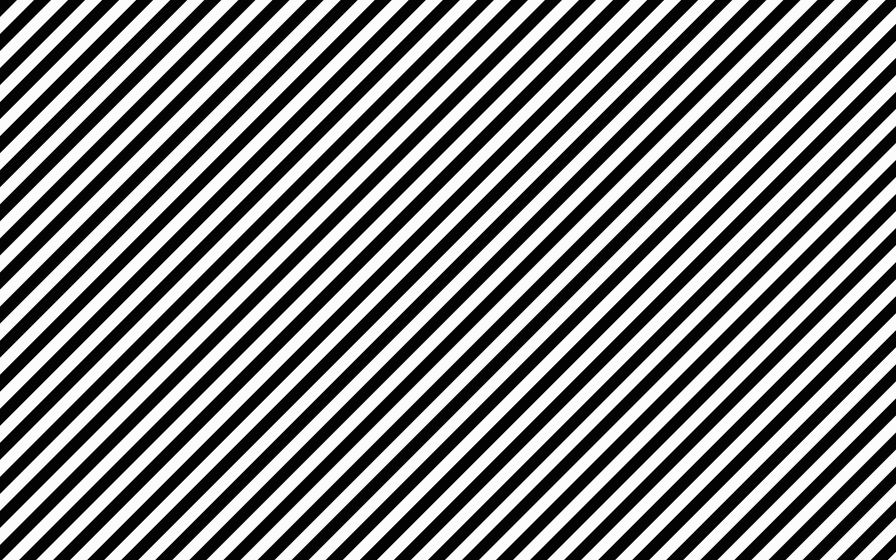
Write a WebGL 2 fragment shader that draws this pattern.

```glsl
#version 300 es
precision highp float;
// Even black and white diagonal stripes rising to the right at 45 degrees.

uniform vec2 u_resolution;
out vec4 fragColor;

// Signed distance to the nearest stripe edge, in periods; positive in white.
float stripeDistance(float phase) {
  return abs(fract(phase + 0.25) - 0.5) < 0.0 ? 0.0 : abs(fract(phase - 0.25) - 0.5) * -1.0 + 0.25;
}

void main() {
  // Canvas heights measured from the upper left corner
  vec2 p = vec2(gl_FragCoord.x, u_resolution.y - gl_FragCoord.y) / u_resolution.y;

  // 16.44 stripe pairs down the canvas, about 26.3 across
  float phase = (p.x + p.y) * 16.44;

  // Soften each edge over one pixel measured across the stripe
  float pixel = 16.44 * sqrt(2.0) / u_resolution.y;
  float white = clamp(0.5 + stripeDistance(phase) / pixel, 0.0, 1.0);

  fragColor = vec4(mix(vec3(0.01), vec3(0.99), white), 1.0);
}
```
